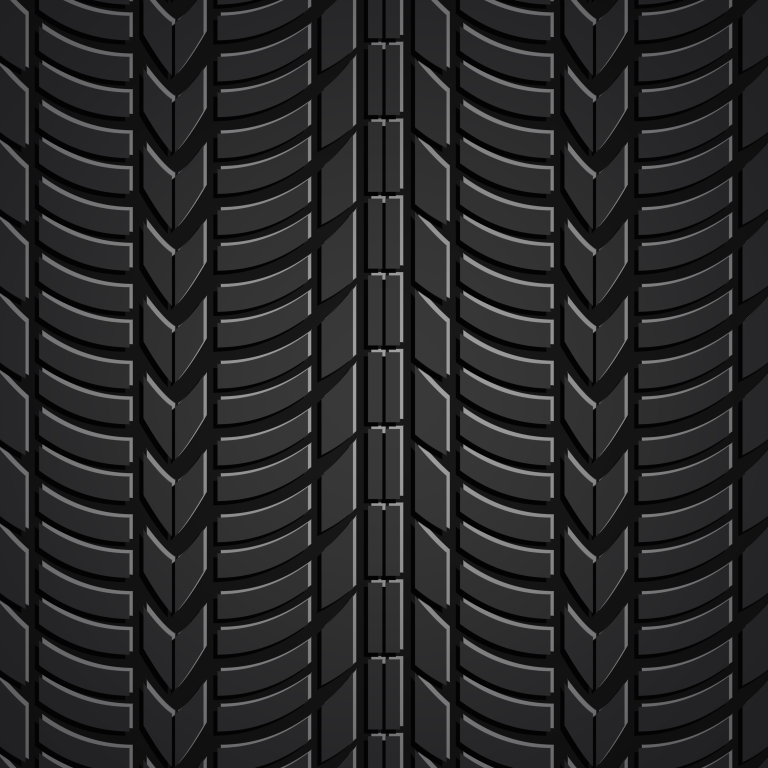
Reproduce this pattern procedurally as a Shadertoy shader.

```glsl
// Signed distance to a vertically repeating band whose top edge is a sloped curve
float band(float y, float height, float slope) {
    float r = fract(y - 0.5 * height + 0.5) - 0.5;
    return (abs(r) - 0.5 * height) / sqrt(1.0 + slope * slope);
}

// Signed distance to a vertical strip between two limits
float strip(float u, float lo, float hi) {
    return max(lo - u, u - hi);
}

// Signed distance to the rubber blocks; y points down, one unit per row
float tread(vec2 p) {
    float u = abs(mod(p.x - 5.0, 5.482) - 2.741);

    // Chevron halves along the mirror axis
    float v = u / 0.4;
    float chevronTop = 0.3 - 0.42 * pow(v, 1.3);
    float chevron = max(strip(u, 0.02, 0.391),
                        band(p.y - chevronTop, 0.7 - 0.15 * v, 1.2));

    // Sweeping groove shared by the slats and shoulder blocks
    float t = u - 0.55;
    float sweep = p.y - 0.74 + 0.215 * t * t + 0.052 * t * t * t;
    float slope = 0.43 * t + 0.156 * t * t;

    float slats = min(band(sweep, 0.32, slope), band(sweep - 0.465, 0.32, slope));
    slats = max(slats, strip(u, 0.573, 1.751));

    float shoulderHeight = mix(0.73, 0.9, clamp((u - 1.927) / 0.41, 0.0, 1.0));
    float shoulder = max(strip(u, 1.927, 2.337), band(sweep, shoulderHeight, slope));

    // Paired straight ribs
    float rib = max(strip(u, 2.533, 2.72), band(p.y - 0.586, 0.912, 0.0));

    return min(min(chevron, slats), min(shoulder, rib));
}

float coverage(vec2 p) {
    float aa = 7.0 / iResolution.y;
    return 1.0 - smoothstep(-aa, aa, tread(p));
}

void mainImage(out vec4 fragColor, in vec2 fragCoord) {
    vec2 uv = fragCoord / iResolution.xy;
    vec2 p = vec2(uv.x * iResolution.x / iResolution.y, 1.0 - uv.y) * 10.0;

    // Soft light falling off from the centre
    float falloff = smoothstep(0.0, 0.75, length(uv - 0.5));
    vec3 face = mix(vec3(0.225), vec3(0.125, 0.125, 0.135), falloff);
    vec3 rim = mix(vec3(0.63), vec3(0.36, 0.36, 0.37), falloff);
    vec3 groove = mix(vec3(0.095), vec3(0.055), falloff);

    // Lit rim up and right, shadow down and left, face on top
    vec3 color = mix(groove, rim, coverage(p - vec2(0.043, -0.043)));
    color = mix(color, vec3(0.012), coverage(p - vec2(-0.055, 0.055)));
    color = mix(color, face, coverage(p));

    fragColor = vec4(color, 1.0);
}
```
